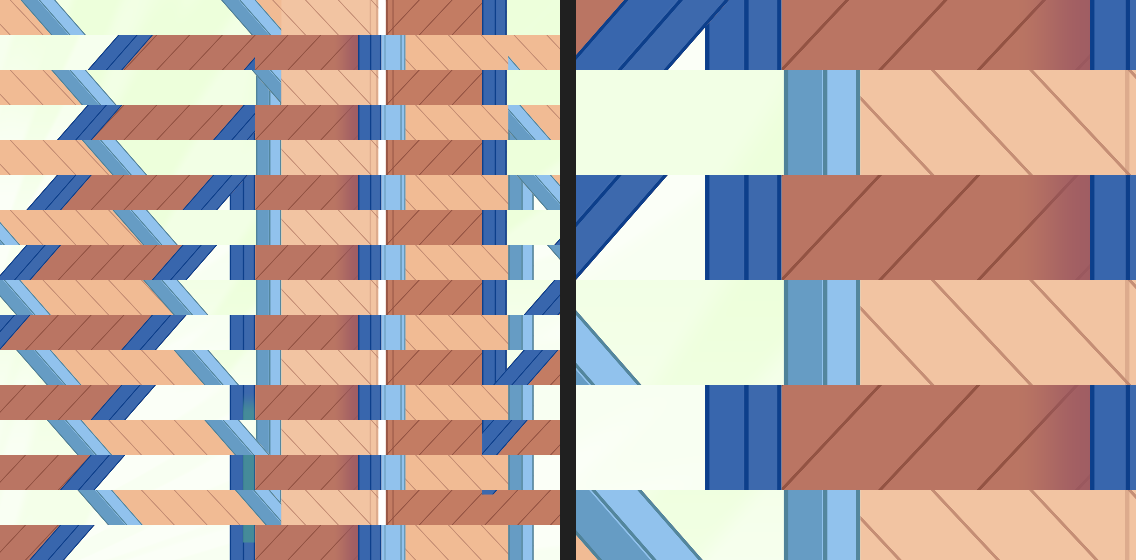
Left: the whole. Right: its middle third, enlarged.
Reproduce this pattern procedurally as a Shadertoy shader.

```glsl
const float SIZE = 768.0;          // design units across the canvas
const float ROW = 48.0;            // strip height, 16 strips in all
const float SLOPE = 0.875;         // horizontal run of a ribbon per unit of depth
const float RIB = 48.0;            // horizontal width of a slanted rail
const float POST = 35.0;           // width of an upright rail
const float HATCH_GAP = 45.0;
const float HATCH_SLOPE = 0.9375;
const float HATCH_WIDTH = 1.9;
const vec3 MINT = vec3(0.93, 1.0, 0.86);
const vec3 WHITE = vec3(0.985, 1.0, 0.97);
const vec3 PEACH = vec3(0.945, 0.735, 0.58);
const vec3 PALE_PEACH = vec3(0.95, 0.77, 0.635);
const vec3 PEACH_LINE = vec3(0.74, 0.52, 0.43);
const vec3 CLAY = vec3(0.73, 0.46, 0.39);
const vec3 WARM_CLAY = vec3(0.765, 0.485, 0.39);
const vec3 CLAY_LINE = vec3(0.55, 0.30, 0.24);
const vec3 PLUM = vec3(0.61, 0.35, 0.39);
const vec3 TEAL = vec3(0.28, 0.58, 0.58);

struct Rail { vec3 nearSide; vec3 farSide; vec3 line; };
const Rail SKY = Rail(vec3(0.40, 0.61, 0.77), vec3(0.57, 0.76, 0.93), vec3(0.30, 0.50, 0.58));
const Rail NAVY = Rail(vec3(0.22, 0.40, 0.68), vec3(0.24, 0.41, 0.68), vec3(0.03, 0.23, 0.53));

float px;                          // design units per pixel

float fill(float d) { return smoothstep(-0.5, 0.5, d / px); }
float span(float x, float a, float b) { return fill(x - a) * fill(b - x); }
float rule(float x, float center, float width) { return fill(0.5 * width - abs(x - center)); }

vec2 gradientAt(vec2 cell) {
    float a = 6.2832 * fract(sin(dot(cell, vec2(127.1, 311.7))) * 43758.5);
    return vec2(cos(a), sin(a));
}

float gradientNoise(vec2 p) {
    vec2 i = floor(p), f = p - i, u = f * f * (3.0 - 2.0 * f);
    vec2 e = vec2(1, 0);
    float low = mix(dot(gradientAt(i), f), dot(gradientAt(i + e), f - e), u.x);
    float high = mix(dot(gradientAt(i + e.yx), f - e.yx), dot(gradientAt(i + 1.0), f - 1.0), u.x);
    return mix(low, high, u.y);
}

// Mint ground crossed by faint fans of light
vec3 paper(vec2 p, float whiteness) {
    vec2 ray = p - vec2(-160.0, 900.0);
    float beam = gradientNoise(vec2(atan(ray.y, ray.x) * 14.0, length(ray) / 500.0));
    float amount = whiteness + 0.35 * smoothstep(-0.1, 0.12, beam);
    return mix(MINT, WHITE, clamp(amount, 0.0, 1.0));
}

vec3 hatched(vec3 base, vec3 ink, float u, float phase) {
    float d = mod(u - phase + 0.5 * HATCH_GAP, HATCH_GAP) - 0.5 * HATCH_GAP;
    return mix(base, ink, 0.85 * rule(d, 0.0, HATCH_WIDTH));
}

// Two-tone rail with outlines and a center groove
vec3 addRail(vec3 col, Rail r, float s, float width, float mask) {
    vec3 c = mix(r.nearSide, r.farSide, fill(s - 0.5 * width));
    float lines = max(rule(s, 0.54 * width, 2.0), max(rule(s, 1.0, 2.0), rule(s, width - 1.0, 2.0)));
    c = mix(c, r.line, 0.9 * lines);
    return mix(col, c, span(s, 0.0, width) * mask);
}

// Strips with peach on the left and clay on the right
vec3 evenPanel(float x, float v) {
    float down = x - SLOPE * v, up = x + SLOPE * v;
    vec3 ground = paper(vec2(x, v), 0.5 * smoothstep(180.0, 340.0, v));
    vec3 peach = hatched(mix(PEACH, PALE_PEACH, fill(x - 386.0)), PEACH_LINE, x - HATCH_SLOPE * v, 14.0);
    vec3 clay = hatched(WARM_CLAY, CLAY_LINE, x + HATCH_SLOPE * v, 35.0);

    // Peach ribbons meeting an upright
    float side = fill(386.0 - x);
    vec3 left = addRail(ground, SKY, x - 351.0, POST, 1.0);
    left = mix(left, peach, max(span(down, -188.0, 76.0), fill(down - 303.0)));
    for (int i = 0; i < 3; i++) {
        float start = i == 0 ? -188.0 : i == 1 ? 28.0 : 303.0;
        left = addRail(left, SKY, down - start, RIB, side);
    }
    left = mix(left, peach, fill(x - 386.0));
    left = mix(left, PEACH_LINE, 0.4 * max(rule(x, 508.0, 2.0), rule(x, 517.0, 3.0)));

    // Clay upright and its branch
    float joint = fill(342.0 - v);
    vec3 right = mix(clay, ground, fill(x - 695.0) * fill(928.0 - up));
    right = addRail(right, NAVY, x - 661.0, POST - 1.0, joint * fill(976.0 - up));
    right = addRail(right, NAVY, up - 928.0, RIB, joint * fill(x - 661.0));
    right = mix(right, CLAY_LINE, 0.75 * max(rule(x, 530.5, 3.0), rule(x, 539.0, 1.5)));
    vec3 col = mix(left, right, fill(x - 524.0));
    return mix(col, vec3(1), span(x, 519.0, 529.0));
}

// Strips with clay on the left and peach on the right
vec3 oddPanel(float x, float v) {
    float down = x - SLOPE * v, up = x + SLOPE * v;
    vec3 ground = paper(vec2(x, v + 400.0), 0.3 + 0.5 * smoothstep(40.0, 180.0, v));
    vec3 clay = hatched(CLAY, CLAY_LINE, x + HATCH_SLOPE * v, 35.0);
    vec3 peach = hatched(PEACH, PEACH_LINE, x - HATCH_SLOPE * v, 30.0);

    // Clay ribbon and upright, with a tinted stretch of rail
    float side = fill(350.0 - x);
    vec3 left = addRail(ground, NAVY, x - 315.0, POST, 1.0);
    left = mix(left, TEAL, 0.8 * span(x, 333.0, 349.0) * smoothstep(248.0, 280.0, v) * fill(360.0 - v));
    left = mix(left, clay, span(up, 162.0, 424.0));
    left = addRail(left, NAVY, up - 162.0, RIB, side);
    left = addRail(left, NAVY, up - 376.0, RIB, side);
    left = mix(left, mix(clay, PLUM, 0.85 * smoothstep(455.0, 491.0, x)), fill(x - 350.0));

    // Peach upright and its branch
    vec3 right = mix(peach, ground, fill(x - 732.0) * fill(624.0 - down));
    right = addRail(right, SKY, x - 697.0, POST, fill(624.0 - down));
    right = addRail(right, SKY, down - 624.0, RIB, fill(x - 697.0));
    vec3 col = mix(left, right, fill(x - 540.0));

    // Paired center rails
    col = addRail(col, NAVY, x - 491.0, 32.0, 1.0);
    col = mix(col, SKY.farSide, span(x, 523.0, 556.0));
    return mix(col, SKY.line, 0.6 * max(rule(x, 528.0, 1.5), max(rule(x, 550.0, 2.0), rule(x, 555.0, 2.0))));
}

void mainImage(out vec4 fragColor, in vec2 fragCoord) {
    px = SIZE / iResolution.y;
    vec2 p = SIZE * fragCoord / iResolution.xy;
    float y = SIZE - p.y;

    // Each panel runs on continuously from one of its strips to the next
    float k = floor((y + 0.5 * ROW) / (2.0 * ROW));
    float j = floor((y - 0.5 * ROW) / (2.0 * ROW));
    float evenDepth = ROW * k + clamp(y - 2.0 * ROW * k, 0.0, ROW);
    float oddDepth = ROW * j + clamp(y - 2.0 * ROW * j - ROW, 0.0, ROW);
    float inEven = fill(0.5 * ROW - abs(mod(y + 0.5 * ROW, 2.0 * ROW) - ROW));
    vec3 col = mix(oddPanel(p.x, oddDepth), evenPanel(p.x, evenDepth), inEven);
    fragColor = vec4(col, 1.0);
}
```
